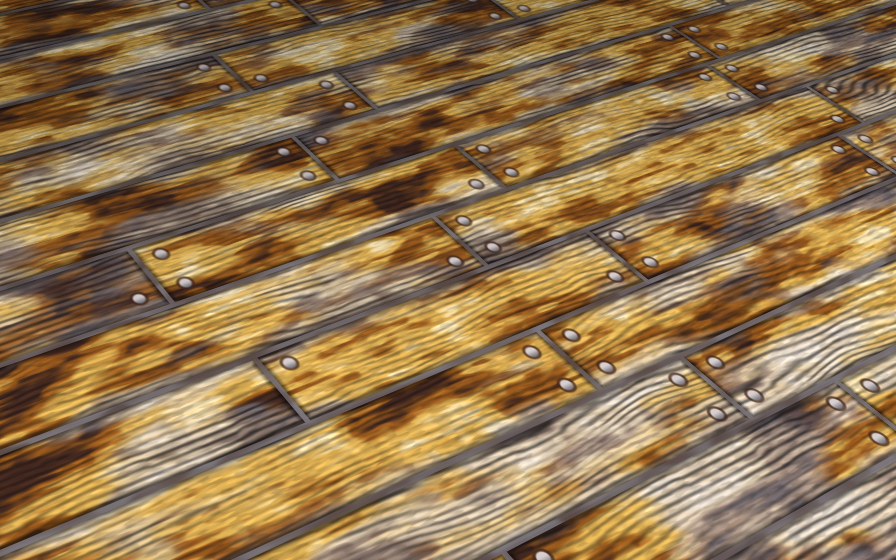
A Shadertoy shader for this texture:

```glsl
// Worn, stained wooden floor planks with grey seams and bolts, seen at an angle.

const vec3 CHAR = vec3(0.23, 0.14, 0.11);
const vec3 UMBER = vec3(0.53, 0.31, 0.10);
const vec3 GOLD = vec3(0.77, 0.61, 0.29);
const vec3 CREAM = vec3(0.86, 0.79, 0.62);
const vec3 SLATE = vec3(0.45, 0.44, 0.47);
const vec3 SILVER = vec3(0.77, 0.74, 0.74);
const float TAU = 6.2832;

float hash(vec2 p) {
    return fract(sin(dot(p, vec2(127.1, 311.7))) * 43758.5);
}

// Cellular noise: random cell values blended by distance to their points.
float cellNoise(vec2 p) {
    vec2 base = floor(p);
    float sum = 0.0, total = 0.0;
    for (int y = -1; y <= 1; y++) {
        for (int x = -1; x <= 1; x++) {
            vec2 id = base + vec2(x, y);
            vec2 d = id + vec2(hash(id), hash(id + 57.3)) - p;
            float weight = exp(-6.0 * dot(d, d));
            sum += weight * hash(id + 113.1);
            total += weight;
        }
    }
    return sum / total;
}

float layeredNoise(vec2 p) {
    return 0.52 * cellNoise(p) + 0.30 * cellNoise(p * 2.3 + 11.0)
         + 0.18 * cellNoise(p * 5.1 + 29.0);
}

// Canvas position (y down) to floor position, both axes in plank widths.
vec2 floorPlane(vec2 p) {
    float depth = p.y - 0.12 * p.x + 1.5625;
    return vec2(12.0 * (p.x - 1.055 * p.y - 0.283),
                19.2 * (p.y + 0.25 * p.x - 0.191)) / depth;
}

float plankLength(float row) {
    return mod(2.0 * row, 5.0) < 1.5 ? 4.95 : 7.2;
}

// Alternating joints with a slow drift from row to row.
float plankOffset(float row) {
    return 0.18 + 1.56 * mod(row, 2.0) + 0.42 * sin(0.9 * row - 2.6)
         + 3.1 * step(7.5, row);
}

float band(float d, float halfWidth, float blur) {
    return 1.0 - smoothstep(halfWidth - blur, halfWidth + blur, d);
}

vec3 stainColor(float t) {
    vec3 c = mix(CHAR, UMBER, smoothstep(0.08, 0.40, t));
    c = mix(c, GOLD, smoothstep(0.40, 0.68, t));
    return mix(c, CREAM, smoothstep(0.74, 1.05, t));
}

// Dark grain lines, bent by noise and faded where they get too fine.
float grainLines(vec2 q, float blur) {
    float bend = 2.6 * cellNoise(q * vec2(0.45, 1.3))
               + 0.5 * cellNoise(q * vec2(1.8, 4.0));
    float wave = 0.5 + 0.5 * sin(TAU * (q.y * 11.0 + bend));
    float patchy = smoothstep(0.2, 0.7, cellNoise(q * vec2(0.9, 5.0) + 7.0));
    float fade = 1.0 - smoothstep(0.35, 0.75, 11.0 * blur);
    return pow(wave, 1.6) * mix(0.35, 1.0, patchy) * fade;
}

void mainImage(out vec4 fragColor, in vec2 fragCoord) {
    vec2 p = fragCoord / iResolution.y;
    p.y = 1.0 - p.y;
    vec2 q = floorPlane(p);
    vec2 blur = fwidth(q);

    // Plank layout
    float row = floor(q.y);
    float across = q.y - row;
    float size = plankLength(row);
    float along = (q.x - plankOffset(row)) / size;
    vec2 plank = vec2(floor(along), row);
    float joint = (fract(along + 0.5) - 0.5) * size;
    float sideGap = min(across, 1.0 - across);
    float gap = min(sideGap, abs(joint));

    // Burnt stain and grain, shifted for each plank
    vec2 s = q + 19.0 * vec2(hash(plank), hash(plank + 31.7));
    float blotch = layeredNoise(s * vec2(0.85, 2.1));
    float streak = cellNoise(s * vec2(1.6, 17.0));
    float tone = 0.53 + 1.55 * (blotch - 0.5) + 0.32 * (streak - 0.5)
               + 0.14 * (hash(plank + 3.1) - 0.5);
    float glare = smoothstep(1.2, 2.5, p.x + p.y);
    vec3 color = stainColor(tone + 0.10 * glare);

    // Grey wear, stronger at the edges and toward the near right
    float wear = layeredNoise(s * vec2(0.5, 1.5) + 43.0)
               + 0.16 * band(sideGap, 0.12, 0.12) + 0.22 * glare
               + 0.16 * (hash(plank + 8.9) - 0.5);
    wear = smoothstep(0.48, 0.78, wear);
    color = mix(color, mix(SLATE, SILVER, smoothstep(0.3, 0.9, tone + 0.3 * glare)), 0.72 * wear);

    float grain = grainLines(s, blur.y);
    color *= 1.06 - (0.34 + 0.24 * wear) * grain;
    color *= 0.88 + 0.24 * cellNoise(s * vec2(9.0, 38.0));

    // Bolts beside the joints
    vec2 boltSide = vec2(sign(joint), step(0.5, across));
    float present = step(0.3, hash(boltSide + 5.0 * vec2(floor(along + 0.5), row)));
    float bolt = length(vec2(abs(joint) - 0.3, abs(across - 0.5) - 0.26));
    color = mix(color, CHAR, 0.75 * present * band(bolt, 0.105, blur.y));
    vec3 metal = mix(SLATE, SILVER, smoothstep(0.07, -0.03, across - 0.5 - sign(across - 0.5) * 0.26));
    color = mix(color, metal, present * band(bolt, 0.07, blur.y));

    // Seams: a dark groove around a dusty grey strip
    float dust = cellNoise(q * vec2(3.0, 6.0));
    color *= 1.0 - 0.55 * band(gap, 0.065, 0.03 + blur.y);
    vec3 seam = mix(CHAR, SLATE * 1.08, 0.35 + 0.6 * dust);
    color = mix(color, seam, 0.9 * band(gap, 0.032, 0.5 * blur.y));

    // Light falls off toward the far left
    color *= mix(0.72, 1.10, smoothstep(-0.1, 0.75, p.y + 0.15 * p.x));
    fragColor = vec4(clamp(color, 0.0, 1.0), 1.0);
}
```
